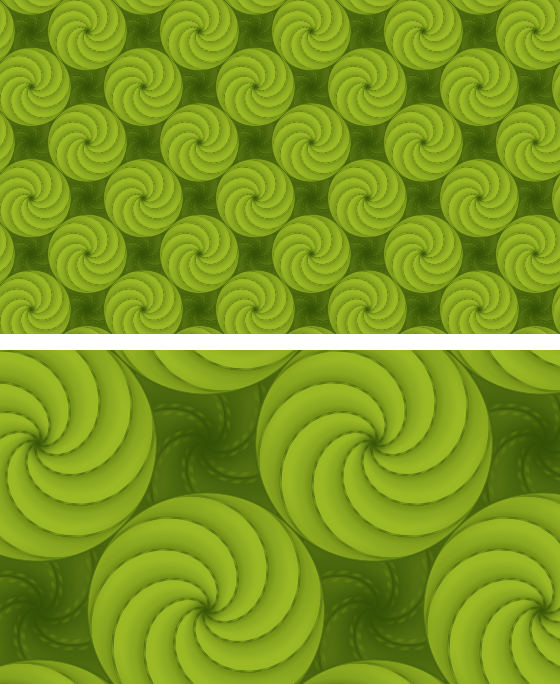
Top: the whole. Bottom: its middle third, enlarged.
This pattern is drawn by a Shadertoy shader. Its source:

```glsl
// Staggered green discs, each a whorl of overlapping curved blades, with small
// stippled dark whorls in the gaps. A square cell holding two discs repeats
// 5 x 3 times; every blade comes from one polar spiral phase, so it tiles.

const float TAU = 6.2831853;
const vec2 REPEATS = vec2(5.0, 3.0);
const vec2 DISC_ORIGIN = vec2(0.28, 0.22);
const float DISC_RADIUS = 0.3535;

const vec3 LIME   = vec3(0.605, 0.725, 0.143);
const vec3 LEAF   = vec3(0.54, 0.66, 0.13);
const vec3 OLIVE  = vec3(0.45, 0.56, 0.085);
const vec3 MOSS   = vec3(0.34, 0.45, 0.07);
const vec3 FOREST = vec3(0.28, 0.39, 0.048);
const vec3 DEEP   = vec3(0.20, 0.31, 0.018);

// Offset from the closest point of a staggered square lattice
vec2 nearestCentre(vec2 p) {
    vec2 a = fract(p + 0.5) - 0.5;
    vec2 b = fract(p) - 0.5;
    return dot(a, a) < dot(b, b) ? a : b;
}

// Spiral blades: x = position across a blade, y = distance to its edge,
// z = phase change per unit of length
vec3 whorl(vec2 p, float radius, float blades, float turn) {
    float r = max(length(p), 0.001);
    float u = min(r / radius, 0.999);
    float twist = 1.3 * acos(u) - 0.45 * log(u + 0.02);
    float slope = (1.3 / sqrt(1.0 - u * u) + 0.45 / (u + 0.02)) / radius;
    float density = blades / TAU * length(vec2(1.0 / r, slope));
    float across = fract(blades * (atan(p.y, p.x) + twist + turn) / TAU);
    return vec3(across, min(across, 1.0 - across) / density, density);
}

// Antialiased stroke coverage
float stroke(float dist, float halfWidth, float px) {
    return 1.0 - smoothstep(halfWidth - 0.5 * px, halfWidth + 0.5 * px, dist);
}

// Beads spaced evenly along the radius
float beads(float r, float count) {
    return 0.5 + 0.5 * cos(TAU * count * r);
}

vec3 discColour(vec2 p, float px) {
    float r = length(p);
    vec3 blade = whorl(p, DISC_RADIUS, 8.0, 0.4);

    // Each blade fades into the shadow under its neighbour
    float soft = clamp(px * blade.z, 0.02, 0.5);
    float shade = blade.x * (1.0 - smoothstep(1.0 - soft, 1.0, blade.x));
    vec3 col = mix(LIME, LEAF, smoothstep(0.25, 0.7, shade));
    col = mix(col, OLIVE, smoothstep(0.65, 1.0, shade));

    // Dotted blade edge, darker rim and hub
    float edge = stroke(blade.y, 0.0035, px);
    col = mix(col, FOREST, edge * mix(0.4, 0.75, beads(r, 38.0)));
    col = mix(col, OLIVE, 0.4 * smoothstep(0.78, 1.0, r / DISC_RADIUS));
    return mix(col, DEEP, 0.85 * exp(-r * r / 0.0012));
}

vec3 gapColour(vec2 p, float px) {
    float r = length(p);
    vec3 blade = whorl(p, 0.36, 6.0, 1.0);
    float soft = clamp(px * blade.z, 0.02, 0.5);
    float shade = blade.x * (1.0 - smoothstep(1.0 - soft, 1.0, blade.x));

    // Blades sink into a dark centre
    vec3 col = mix(MOSS, FOREST, smoothstep(0.2, 0.9, shade));
    col = mix(col, DEEP, 0.9 * exp(-r * r / 0.009));

    // Pale stipple beside the edges, dark stroke on them
    float band = stroke(abs(blade.y - 0.012), 0.005, px);
    col = mix(col, OLIVE, 0.45 * band * beads(r, 34.0) * smoothstep(0.03, 0.1, r));
    return mix(col, DEEP, 0.6 * stroke(blade.y, 0.003, px));
}

void mainImage(out vec4 fragColor, in vec2 fragCoord) {
    vec2 p = fragCoord / iResolution.xy * REPEATS - DISC_ORIGIN;
    float px = REPEATS.y / iResolution.y;

    vec2 disc = nearestCentre(p);
    vec2 gap = nearestCentre(p + vec2(0.5, 0.0));
    float rim = length(disc) - DISC_RADIUS;

    // Gaps lie below the discs, in their soft shadow
    vec3 col = gapColour(gap, px);
    col = mix(col, FOREST, 0.6 * exp(-max(rim, 0.0) / 0.02));
    col = mix(col, discColour(disc, px), 1.0 - smoothstep(-0.5 * px, 0.5 * px, rim));
    col = mix(col, FOREST, 0.7 * stroke(abs(rim), 0.003, px));

    fragColor = vec4(col, 1.0);
}
```
